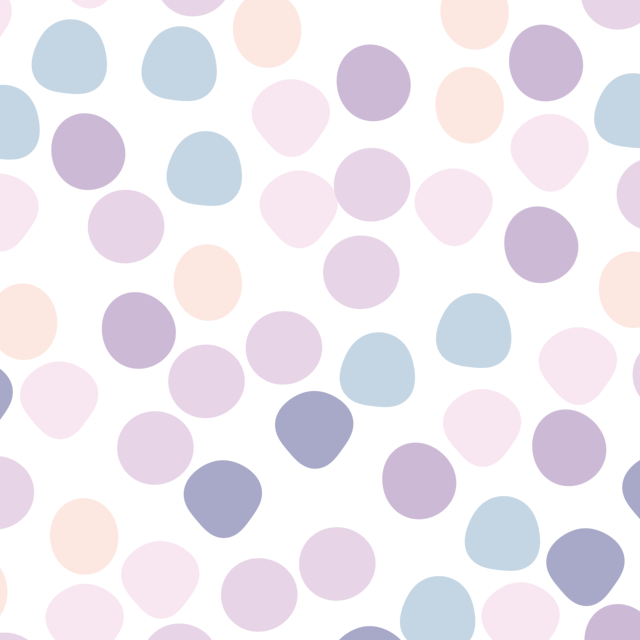
Reproduce this pattern procedurally as a three.js fragment shader.

```glsl
// Loosely scattered pastel pebbles in six colours on white.
// Seeds lie on a bent, jittered staggered lattice and push apart where crowded;
// each pebble is a polar outline whose harmonics depend on its colour.

varying vec2 vUv;

const vec2  SPACING  = vec2(0.161, 0.141); // lattice step, columns and rows
const float TILT     = 0.4;                // lattice rotation in radians
const float JITTER   = 0.036;              // largest random seed offset
const float BEND     = 0.02;               // sway of the lattice rows
const float CLEARANCE = 0.131;             // wanted distance between centres
const float COLOR_MIX = 0.3;               // disorder in the colour sequence
const float EDGE     = 0.0013;             // half width of the smoothed edge

const vec3 PAPER  = vec3(1.0);
const vec3 PEACH  = vec3(0.992, 0.906, 0.882);
const vec3 PINK   = vec3(0.973, 0.906, 0.945);
const vec3 LILAC  = vec3(0.905, 0.832, 0.905);
const vec3 MAUVE  = vec3(0.800, 0.727, 0.840);
const vec3 BLUE   = vec3(0.768, 0.838, 0.894);
const vec3 INDIGO = vec3(0.657, 0.660, 0.785);

// Harmonics: axis angle, then strengths of the 2nd, 3rd and 4th harmonic
struct Pebble {
  vec3 color;
  float radius;
  vec4 harmonics;
};

vec2 hash2(vec2 p) {
  vec3 q = fract(p.xyx * vec3(0.1031, 0.1030, 0.0973));
  q += dot(q, q.yzx + 33.33);
  return fract((q.xx + q.yz) * q.zy);
}

// Jittered lattice point of a cell
vec2 seedPoint(vec2 cell) {
  vec2 p = (cell + 0.5 + vec2(0.5 * mod(cell.y, 2.0), 0.0)) * SPACING;
  vec2 h = hash2(cell + 61.0);
  float angle = 6.2832 * h.x;
  p += JITTER * sqrt(h.y) * vec2(cos(angle), sin(angle));
  return p + BEND * sin(6.0 * p.yx + vec2(0.7, 2.1));
}

// Seed pushed away from neighbours that are too close
vec2 pebbleCenter(vec2 cell) {
  vec2 seed = seedPoint(cell);
  vec2 push = vec2(0.0);
  for (int j = -1; j <= 1; j++) {
    for (int i = -1; i <= 1; i++) {
      if (i == 0 && j == 0) continue;
      vec2 away = seed - seedPoint(cell + vec2(float(i), float(j)));
      float gap = max(length(away), 0.001);
      push += away / gap * max(CLEARANCE - gap, 0.0) * 0.52;
    }
  }
  return seed + push;
}

// Golden-ratio sequence keeps the six kinds in equal shares
Pebble pebbleOf(vec2 cell) {
  float order = 0.618034 * (cell.x + 7.0 * cell.y);
  float kind = floor(6.0 * fract(order + COLOR_MIX * hash2(cell + 17.0).x));
  vec4 pick = vec4(-1.53, 0.0, 0.05, 0.03);
  if (kind < 1.0) return Pebble(INDIGO, 0.0590, pick);
  if (kind < 2.0) return Pebble(PEACH, 0.0566, vec4(1.66, 0.057, 0.0, 0.0));
  if (kind < 3.0) return Pebble(BLUE, 0.0592, vec4(-1.68, 0.0, -0.05, -0.02));
  if (kind < 4.0) return Pebble(LILAC, 0.0586, vec4(0.1, 0.02, 0.005, 0.0));
  if (kind < 5.0) return Pebble(MAUVE, 0.0588, vec4(2.05, 0.03, 0.015, 0.0));
  return Pebble(PINK, 0.0590, pick);
}

// Approximate signed distance to the pebble outline
float pebbleDistance(vec2 p, Pebble pebble) {
  float a = atan(p.y, p.x + 0.000001) - pebble.harmonics.x;
  float swell = dot(pebble.harmonics.yzw, cos(a * vec3(2.0, 3.0, 4.0)));
  return length(p) - pebble.radius * (1.0 + swell);
}

void main() {
  float c = cos(TILT);
  float s = sin(TILT);
  mat2 toLattice = mat2(c, s, -s, c);
  vec2 p = toLattice * vUv + vec2(2.0, 1.0);

  // Cell under the point, allowing for the staggered rows
  float row = floor(p.y / SPACING.y);
  vec2 home = vec2(floor(p.x / SPACING.x - 0.5 * mod(row, 2.0)), row);

  vec3 color = PAPER;
  for (int j = -1; j <= 1; j++) {
    for (int i = -1; i <= 1; i++) {
      vec2 cell = home + vec2(float(i), float(j));
      Pebble pebble = pebbleOf(cell);
      // Multiplying from the left turns the offset back upright
      vec2 offset = (p - pebbleCenter(cell)) * toLattice;
      float d = pebbleDistance(offset, pebble);
      color = mix(color, pebble.color, 1.0 - smoothstep(-EDGE, EDGE, d));
    }
  }
  gl_FragColor = vec4(color, 1.0);
}
```
